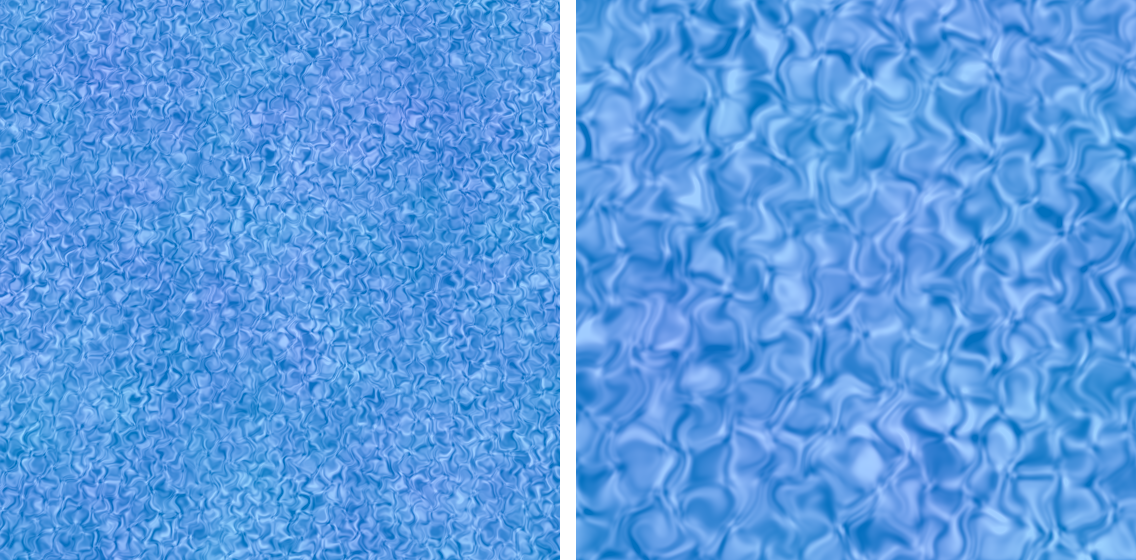
Left: the whole. Right: its middle third, enlarged.
A WebGL 2 fragment shader for this texture:

```glsl
#version 300 es
precision highp float;

uniform vec2 u_resolution;
out vec4 fragColor;

const float NOISE_DEVIATION = 0.216;

float hash(vec2 cell, float seed) {
    return fract(sin(dot(cell, vec2(127.1, 311.7)) + seed * 17.3) * 43758.5453);
}

vec2 gradient(vec2 cell, float seed) {
    float angle = 6.28319 * hash(cell, seed);
    return vec2(cos(angle), sin(angle));
}

// Gradient noise scaled to roughly unit deviation
float noise(vec2 p, float seed) {
    vec2 cell = floor(p);
    vec2 f = p - cell;
    vec2 blend = f * f * f * (f * (f * 6.0 - 15.0) + 10.0);
    vec2 right = vec2(1.0, 0.0);
    vec2 up = vec2(0.0, 1.0);
    float a = dot(gradient(cell, seed), f);
    float b = dot(gradient(cell + right, seed), f - right);
    float c = dot(gradient(cell + up, seed), f - up);
    float d = dot(gradient(cell + 1.0, seed), f - 1.0);
    return mix(mix(a, b, blend.x), mix(c, d, blend.x), blend.y) / NOISE_DEVIATION;
}

vec2 rotate(vec2 p, float angle) {
    float c = cos(angle);
    float s = sin(angle);
    return vec2(c * p.x - s * p.y, s * p.x + c * p.y);
}

// Grain grows coarser toward the lower edge
vec2 recede(vec2 p) {
    return vec2((p.x - 0.5) * (0.92 + 0.2 * p.y), p.y * (0.92 + 0.12 * p.y));
}

// Bends straight fibres into short curls
vec2 curl(vec2 p, float frequency, float amount) {
    vec2 q = p * frequency;
    return p + amount * vec2(noise(q, 1.0), noise(q + 19.7, 2.0));
}

// Short upright fibres, mixed from two sizes
float fibres(vec2 p) {
    vec2 q = curl(p, 46.0, 0.0042);
    float coarse = noise(rotate(q, 0.16) * vec2(98.0, 62.0), 3.0);
    float crossing = noise(rotate(q, -0.5) * vec2(104.0, 76.0), 4.0);
    float fine = noise(rotate(q, 0.35) * vec2(165.0, 118.0), 5.0);
    return 0.70 * coarse + 0.46 * crossing + 0.42 * fine;
}

// Broad changes of brightness
float shading(vec2 p) {
    return 0.16 * noise(p * 4.0 + 3.3, 6.0) + 0.20 * noise(p * 17.0, 7.0);
}

vec3 blueRamp(float level) {
    vec3 middle = vec3(0.345, 0.597, 0.886);
    vec3 slope = vec3(0.125, 0.074, 0.052);
    vec3 bend = vec3(-0.008, 0.002, -0.003);
    return middle + level * (slope + level * bend);
}

void main() {
    vec2 uv = gl_FragCoord.xy / min(u_resolution.x, u_resolution.y);
    vec2 p = recede(uv);

    float contrast = 0.97 + 0.09 * noise(p * 5.0 + 8.1, 8.0);
    float level = clamp(fibres(p) * contrast + shading(p), -2.3, 2.6);
    vec3 color = blueRamp(level);

    // Slow drift between violet and cyan
    float drift = 0.6 * noise(p * 3.5 + 1.7, 9.0) + 0.5 * noise(p * 13.0, 10.0);
    drift += 0.6 * (uv.y - 0.5);
    color += drift * vec3(0.018, -0.010, 0.004);

    fragColor = vec4(clamp(color, 0.0, 1.0), 1.0);
}
```
